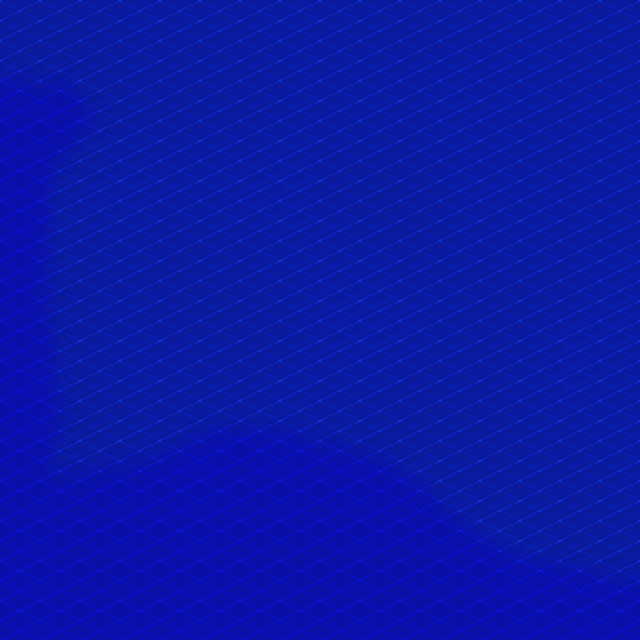
Reproduce this pattern procedurally as a Shadertoy shader.

```glsl
vec2 gradientAt(vec2 cell) {
    float angle = 6.2832 * fract(sin(dot(cell, vec2(127.1, 311.7))) * 43758.5);
    return vec2(cos(angle), sin(angle));
}

float gradientNoise(vec2 p) {
    vec2 cell = floor(p), f = p - cell;
    vec2 w = f * f * f * (f * (f * 6.0 - 15.0) + 10.0);
    float a = dot(gradientAt(cell), f);
    float b = dot(gradientAt(cell + vec2(1, 0)), f - vec2(1, 0));
    float c = dot(gradientAt(cell + vec2(0, 1)), f - vec2(0, 1));
    float d = dot(gradientAt(cell + vec2(1, 1)), f - vec2(1, 1));
    return mix(mix(a, b, w.x), mix(c, d, w.x), w.y);
}

// Violet wash rising from the bottom and creeping up the left side
float washMask(vec2 p) {
    float bump = (p.x - 0.42) / 0.2;
    float bottom = 0.26 - 0.16 * smoothstep(0.5, 0.95, p.x) + 0.07 * exp(-bump * bump) - p.y;
    float lobe = (p.y - 0.82) / 0.06;
    float left = min(0.08 + 0.06 * exp(-lobe * lobe) - p.x, 0.88 - p.y);
    float wobble = 0.025 * gradientNoise(p * 7.0);
    return smoothstep(-0.03, 0.03, max(bottom, left) + wobble);
}

float stroke(float dist, float halfWidth, float pixel) {
    return 1.0 - smoothstep(halfWidth - 0.5 * pixel, halfWidth + 0.5 * pixel, dist);
}

void mainImage(out vec4 fragColor, in vec2 fragCoord) {
    vec2 p = fragCoord / iResolution.xy;
    float pixel = 1.0 / iResolution.y;

    // Rhombic lattice: 16 cells across, 32 down, staggered by half a cell
    vec2 grid = vec2(16.0, 32.0) * (p + vec2(0.0, 0.0013));
    vec2 lattice = vec2(grid.x + grid.y, grid.x - grid.y);
    vec2 offset = fract(lattice + 0.5) - 0.5;
    vec2 dist = abs(offset) / length(vec2(16.0, 32.0));

    float wash = washMask(p);
    float rising = stroke(dist.y, 0.0009, pixel);
    float falling = stroke(dist.x, 0.0009, pixel);

    // Falling threads are faint, with a short dotted run halfway between nodes
    float midway = smoothstep(0.2, 0.32, abs(offset.y));
    float dots = 0.5 + 0.5 * cos(37.7 * lattice.y);
    falling *= mix(0.3 + 0.55 * midway * dots, 0.55, wash);

    // Ground with a soft sheen on the upper side of each rising thread
    float sheen = smoothstep(0.18, 0.38, fract(-lattice.y))
                * (1.0 - smoothstep(0.38, 0.6, fract(-lattice.y)));
    vec3 ground = mix(vec3(0.04, 0.10, 0.61), vec3(0.04, 0.06, 0.66), wash);
    ground += vec3(0.0, 0.01, 0.04) * sheen * (1.0 - wash);
    ground.b += 0.02 * gradientNoise(p * 5.0 + 9.0);

    // Threads and their bright crossings
    vec3 thread = mix(vec3(0.04, 0.14, 0.83), vec3(0.04, 0.06, 0.89), wash);
    vec3 color = mix(ground, thread, max(rising * 0.9, falling));
    float node = exp(-dot(offset, offset) * 110.0) * max(rising, falling);
    color = mix(color, vec3(0.05, 0.29, 0.93), node * mix(0.8, 0.15, wash));

    fragColor = vec4(color, 1.0);
}
```
